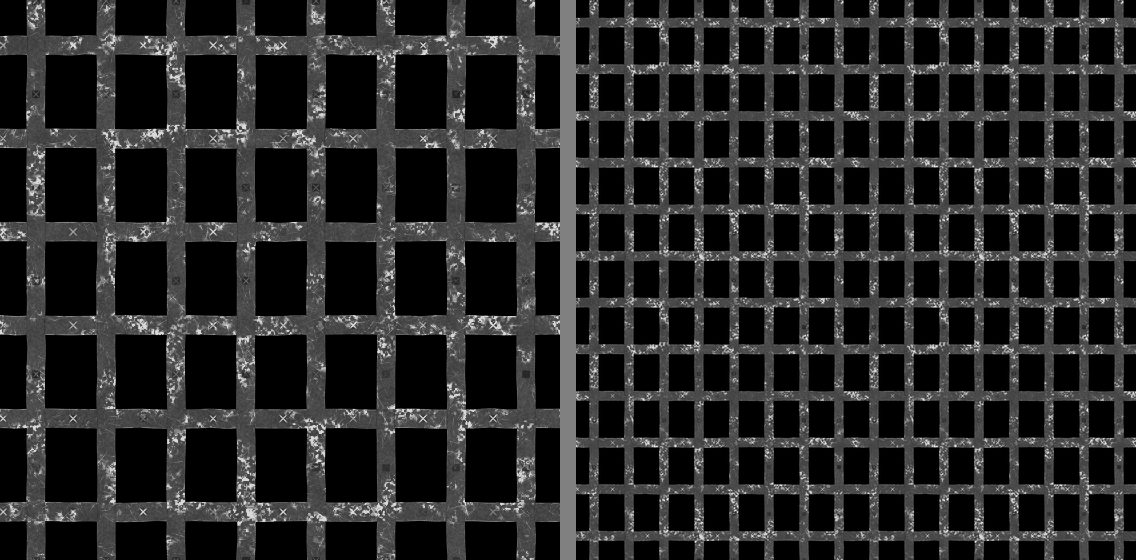
Left: one tile. Right: repeated 2 by 2.
Write a WebGL 2 fragment shader that draws this texture.

```glsl
#version 300 es
precision highp float;
// Scratched dark iron lattice of flat bars with rivet marks, over black; tiles seamlessly.
uniform vec2 u_resolution;
out vec4 fragColor;

const vec2 CELLS = vec2(8.0, 6.0);

vec3 hash(vec2 cell, float seed) {
    uvec3 v = uvec3(uint(cell.x), uint(cell.y), uint(seed)) * 1664525u + 1013904u;
    v.x += v.y * v.z; v.y += v.z * v.x; v.z += v.x * v.y;
    v ^= v >> 16u;
    v.x += v.y * v.z; v.y += v.z * v.x; v.z += v.x * v.y;
    return vec3(v >> 8u) / 16777216.0;
}

// Value noise that wraps after a whole number of lattice steps
float noise(vec2 uv, vec2 period, float seed) {
    vec2 p = uv * period, i = floor(p), f = fract(p);
    f *= f * (3.0 - 2.0 * f);
    float a = hash(mod(i, period), seed).x;
    float b = hash(mod(i + vec2(1, 0), period), seed).x;
    float c = hash(mod(i + vec2(0, 1), period), seed).x;
    float d = hash(mod(i + 1.0, period), seed).x;
    return mix(mix(a, b, f.x), mix(c, d, f.x), f.y);
}

float stroke(float dist, float halfWidth, float px) {
    return clamp(0.5 + (halfWidth - abs(dist)) / px, 0.0, 1.0);
}

// Signed offset from the nearest point of a repeated lattice
vec2 repeated(vec2 uv, vec2 origin) {
    return (fract(uv * CELLS - origin + 0.5) - 0.5) / CELLS;
}

// Bowed scratches whose direction and density are shared by small clusters
float scratches(vec2 uv, float n, float seed, float px) {
    vec2 g = uv * n, base = floor(g);
    float sum = 0.0;
    for (int y = -1; y <= 1; y++)
    for (int x = -1; x <= 1; x++) {
        vec2 id = base + vec2(x, y), cell = mod(id, n);
        vec3 rnd = hash(cell, seed), kind = hash(cell, seed + 1.0);
        vec3 cluster = hash(floor(cell / 3.0), seed + 2.0);
        float angle = cluster.x * 3.14 + (rnd.z - 0.5) * 0.8;
        vec2 dir = vec2(cos(angle), sin(angle)), delta = g - id - rnd.xy;
        float along = dot(delta, dir);
        float across = dot(delta, vec2(-dir.y, dir.x)) + (kind.y - 0.5) * 0.3 * along * along;
        float reach = 0.35 + 0.6 * kind.z;
        float fade = 1.0 - smoothstep(reach * 0.6, reach, abs(along));
        float shown = step(kind.x, 0.2 + 0.8 * cluster.y);
        sum += stroke(across / n, 0.0004, px) * fade * shown * (0.25 + 0.75 * cluster.z);
    }
    return sum;
}

// Square rivet: x is the dark recess, y the bright cross
vec2 rivet(vec2 uv, vec2 origin, float seed, float px) {
    vec2 r = repeated(uv, origin);
    vec3 rnd = hash(mod(floor(uv * CELLS - origin + 0.5), CELLS), seed);
    float recess = stroke(max(abs(r.x), abs(r.y)), 0.0068, px) * rnd.x;
    float arm = min(abs(r.x - r.y), abs(r.x + r.y)) * 0.707;
    float size = length(r) / (0.008 + 0.004 * rnd.z);
    float cross = stroke(arm, 0.0007, px) * (1.0 - smoothstep(0.4, 1.0, size));
    return vec2(recess, cross * rnd.y);
}

void main() {
    vec2 uv = gl_FragCoord.xy / u_resolution;
    float px = 1.0 / min(u_resolution.x, u_resolution.y);

    // Upright and level bars with slightly uneven edges
    vec2 barCentre = vec2(0.515);
    vec2 wobble = vec2(noise(uv, vec2(16, 24), 1.0), noise(uv, vec2(32, 12), 2.0)) - 0.5;
    vec2 offset = repeated(uv, barCentre) + wobble * 0.0025;
    vec2 inside = vec2(0.0167, 0.0173) - abs(offset);
    vec2 cover = clamp(inside / px + 0.5, 0.0, 1.0);
    float mask = max(cover.x, cover.y);
    if (mask <= 0.0) {
        fragColor = vec4(0, 0, 0, 1);
        return;
    }

    // Dull metal with fine grain
    float grain = noise(uv, vec2(384), 3.0);
    float blotch = noise(uv, vec2(40), 4.0);
    float tone = 0.22 + 0.07 * grain + 0.05 * blotch;

    // Rubbed patches, heavier on some crossings
    vec2 crossing = mod(floor(uv * CELLS - barCentre + 0.5), CELLS);
    float rubbed = noise(uv, vec2(30), 5.0) * 0.6 + noise(uv, vec2(84), 6.0) * 0.4;
    rubbed += cover.x * cover.y * 0.3 * (hash(crossing, 7.0).x - 0.45);
    float flecks = noise(uv, vec2(210), 8.0) * 0.6 + noise(uv, vec2(420), 9.0) * 0.4;
    float wear = smoothstep(0.48, 0.8, rubbed) * smoothstep(0.4, 0.75, flecks);
    tone += 0.65 * wear;

    // Four sizes of scratches, broken up by the flecks
    float marks = 0.0;
    for (float k = 0.0; k < 4.0; k++)
        marks += scratches(uv, 24.0 + 15.0 * k, 20.0 + 5.0 * k, px);
    float broken = smoothstep(0.2, 0.65, flecks) * smoothstep(0.2, 0.65, rubbed);
    tone += 0.42 * min(marks, 1.3) * broken;

    // Worn rims; upright bars lie over level ones
    float chipped = smoothstep(0.3, 0.7, noise(uv, vec2(120), 10.0));
    vec2 rim = vec2(stroke(inside.x - 0.001, 0.0006, px), stroke(inside.y - 0.001, 0.0007, px));
    tone += 0.24 * rim.y * chipped * (1.0 - cover.x);
    tone += 0.1 * rim.x * chipped * (1.0 - cover.y) - 0.05 * rim.x * cover.y;

    // Rivets midway between crossings
    vec2 level = rivet(uv, vec2(0.045, 0.515), 11.0, px);
    vec2 upright = rivet(uv, vec2(0.515, 0.99), 12.0, px);
    tone *= 1.0 - 0.3 * level.x - 0.55 * upright.x;
    tone += 0.75 * sqrt(level.y) + 0.3 * upright.y;

    fragColor = vec4(vec3(clamp(tone, 0.0, 0.85) * mask), 1.0);
}
```
